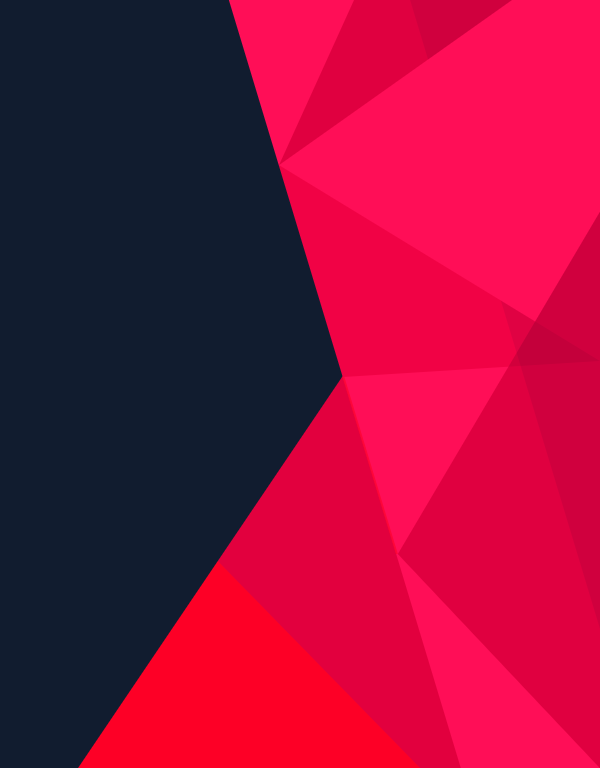
Write a WebGL 2 fragment shader that draws this background.

```glsl
#version 300 es
precision highp float;
// Folded crimson and pink facets beside a deep navy field.

uniform vec2 u_resolution;
out vec4 fragColor;

// Signed distance to the line a-b, positive on the right when facing b.
float lineDistance(vec2 p, vec2 a, vec2 b) {
    vec2 dir = normalize(b - a);
    return dot(p - a, vec2(dir.y, -dir.x));
}

// Antialiased coverage of the half-plane to the right of a-b.
float rightOf(vec2 p, vec2 a, vec2 b) {
    return clamp(0.5 + lineDistance(p, a, b) * u_resolution.y, 0.0, 1.0);
}

void main() {
    // Canvas height is one unit.
    vec2 p = gl_FragCoord.xy / u_resolution.y;

    vec3 navy = vec3(0.067, 0.110, 0.184);
    vec3 pink = vec3(1.0, 0.055, 0.340);
    vec3 rose = vec3(0.945, 0.008, 0.270);
    vec3 crimson = vec3(0.878, 0.0, 0.250);
    vec3 scarlet = vec3(0.992, 0.0, 0.150);

    // Corners where facets meet along the slanted spine.
    vec2 spineTop = vec2(0.298, 1.0);
    vec2 spineBase = vec2(0.600, 0.0);
    vec2 upper = vec2(0.3633, 0.785);
    vec2 knee = vec2(0.4453, 0.509);
    vec2 lower = vec2(0.518, 0.2786);
    vec2 rightTip = vec2(0.781, 0.530);

    // Left side: navy field, lower wedge and its scarlet corner.
    vec3 wedge = mix(vec3(0.888, 0.0, 0.245), scarlet,
                     rightOf(p, vec2(0.285, 0.268), vec2(0.547, 0.0)));
    vec3 left = mix(navy, wedge, rightOf(p, vec2(0.1016, 0.0), knee));

    // Right side: three shaded facets over pink.
    float topFold = rightOf(p, upper, vec2(0.461, 1.0))
                  * rightOf(p, vec2(0.6667, 1.0), upper);
    float middleFold = rightOf(p, upper, rightTip) * rightOf(p, rightTip, knee);
    float sideFold = rightOf(p, lower, vec2(0.781, 0.724))
                   * rightOf(p, vec2(0.781, 0.0), lower);
    vec3 facets = mix(pink, crimson, topFold);
    facets = mix(facets, rose, middleFold);
    facets = mix(facets, crimson * mix(1.0, 0.94, middleFold), sideFold);

    // A long veil darkens only the shaded facets.
    float veil = rightOf(p, vec2(0.781, 0.182), vec2(0.534, 1.0));
    veil *= max(topFold, max(middleFold, sideFold));
    facets *= mix(vec3(1.0), vec3(0.93, 0.8, 0.98), veil);

    // Fine scarlet seam between the knee and the lower corner.
    float seamDistance = abs(lineDistance(p, spineBase, spineTop) - 0.0008);
    float seam = 1.0 - smoothstep(0.0004, 0.0022, seamDistance);
    seam *= step(lower.y, p.y) * step(p.y, knee.y);

    vec3 color = mix(left, facets, rightOf(p, spineBase, spineTop));
    color = mix(color, scarlet, 0.6 * seam);
    fragColor = vec4(color, 1.0);
}
```
